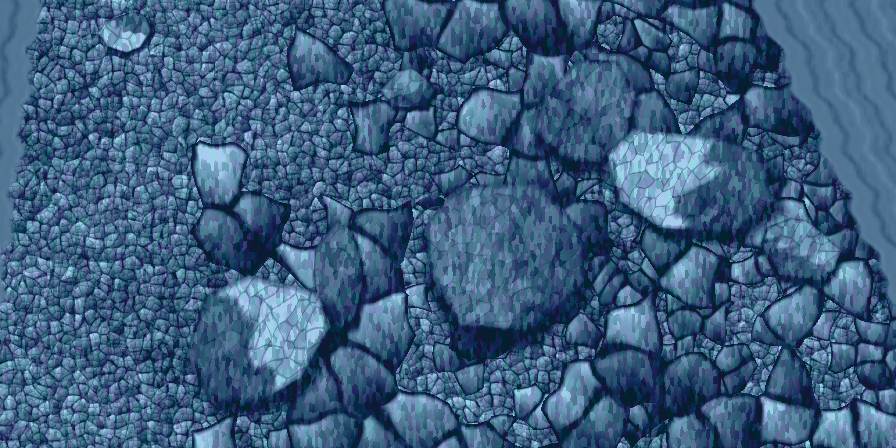
This texture is drawn by a WebGL 1 fragment shader. Its source:

```glsl
precision highp float;
// Draws a conveyor belt heaped with blue-grey gravel, broken stones and a few glossy boulders.
uniform vec2 u_resolution;

float hash(vec2 p) {
  vec3 q = fract(vec3(p.xyx) * vec3(0.1031, 0.1030, 0.0973));
  q += dot(q, q.yzx + 33.33);
  return fract((q.x + q.y) * q.z);
}

mat2 turn(float a) {
  return mat2(cos(a), sin(a), -sin(a), cos(a));
}

// Cellular noise: xy = way to the cell centre, z = gap to the next cell, w = cell id
vec4 cells(vec2 p, float size) {
  vec2 q = p / size;
  vec2 base = floor(q);
  vec2 toCentre = vec2(0.0);
  float nearest = 9.0, second = 9.0, id = 0.0;
  for (int j = -1; j <= 1; j++) {
    for (int i = -1; i <= 1; i++) {
      vec2 cell = base + vec2(float(i), float(j));
      vec2 jitter = vec2(hash(cell + 7.3), hash(cell + 51.7));
      vec2 d = cell + 0.1 + 0.8 * jitter - q;
      float dist = length(d);
      if (dist < nearest) {
        second = nearest;
        nearest = dist;
        toCentre = d;
        id = hash(cell + 113.1);
      } else {
        second = min(second, dist);
      }
    }
  }
  return vec4(toCentre, second - nearest, id);
}

// Uneven ground, so that cell borders are not ruler straight
vec2 warp(vec2 p) {
  return p + 0.006 * vec2(sin(p.y * 47.0 + 2.0 * sin(p.x * 31.0)), sin(p.x * 53.0 + p.y * 19.0));
}

// Stone lit from the upper left, with a dark crevice round it
float stoneTone(vec4 stone, float base) {
  float facing = dot(stone.xy, vec2(0.2, -0.38));
  float lit = base + 0.38 * (stone.w - 0.5) + facing;
  return mix(0.1, lit, smoothstep(0.0, 0.24, stone.z));
}

// Scattered stones over the gravel, more of them towards the right
float addStones(float tone, vec2 p, float size, float density) {
  vec4 stone = cells(warp(p), size);
  vec2 centre = p + stone.xy * size;
  float chance = density * smoothstep(0.5, 1.45, centre.x + 0.25 * (0.5 - centre.y));
  float pick = hash(vec2(stone.w * 91.0, size * 300.0));
  float present = step(pick, chance);
  float body = smoothstep(0.04, 0.12, stone.z);
  float facet = 0.08 * sin(stone.w * 40.0 + dot(stone.xy, vec2(5.0, 3.0)));
  float shade = stoneTone(stone, 0.41) + facet;
  return mix(tone, mix(0.08, shade, body), present);
}

// Convex outline cut by planes at uneven distances
float outline(vec2 q, float seed) {
  float d = -1.0;
  for (int i = 0; i < 8; i++) {
    float k = float(i);
    float a = (k + 0.6 * hash(vec2(k, seed))) * 0.785;
    d = max(d, dot(q, vec2(cos(a), sin(a))) - 0.8 - 0.2 * hash(vec2(seed, k + 9.0)));
  }
  return d;
}

// Boulder with a shadow, a dull side and a glossy side facing litAngle
float addBoulder(float tone, vec2 p, vec2 centre, vec2 radius, float tilt, float litAngle, float gloss) {
  float seed = centre.x * 37.0;
  vec2 q = turn(-tilt) * (p - centre) / radius;
  float shadow = outline(q + vec2(-0.07, 0.16), seed);
  tone *= mix(0.2, 1.0, smoothstep(-0.06, 0.16, shadow));
  float wobble = 0.12 * sin(q.y * 6.0 + seed) + 0.07 * sin(q.x * 13.0 - q.y * 9.0);
  float side = dot(q, vec2(cos(litAngle), sin(litAngle))) + wobble;
  float lit = smoothstep(-0.16, 0.0, side);
  vec4 chip = cells(turn(0.5) * warp(p) * vec2(1.0, 0.55), 0.026);
  float crack = 1.0 - smoothstep(0.0, 0.16, chip.z);
  float face = mix(0.36 + 0.06 * q.y, 0.42 + gloss, lit);
  face += 0.16 * (chip.w - 0.5) - crack * (0.05 + 0.45 * gloss * lit);
  float d = outline(q, seed);
  face *= mix(0.6, 1.0, smoothstep(0.0, 0.1, -d));
  return mix(tone, face, 1.0 - smoothstep(-0.025, 0.025, d));
}

// Tone to colour, from deep crevice to icy glint
vec3 palette(float t) {
  vec3 c = mix(vec3(0.03, 0.11, 0.19), vec3(0.06, 0.15, 0.33), smoothstep(0.04, 0.16, t));
  c = mix(c, vec3(0.18, 0.32, 0.45), smoothstep(0.14, 0.33, t));
  c = mix(c, vec3(0.32, 0.46, 0.58), smoothstep(0.33, 0.5, t));
  c = mix(c, vec3(0.45, 0.61, 0.75), smoothstep(0.5, 0.68, t));
  return mix(c, vec3(0.63, 0.82, 0.92), smoothstep(0.68, 0.88, t));
}

void main() {
  vec2 p = gl_FragCoord.xy / u_resolution.y;
  // Gravel and stones
  float tone = stoneTone(cells(warp(p), 0.028), 0.5);
  tone = mix(tone, stoneTone(cells(p + 3.0, 0.015), 0.52), 0.35);
  tone += 0.04 * sin(p.x * 7.0 + 2.0 * sin(p.y * 6.0));
  tone = addStones(tone, p, 0.06, 0.6);
  tone = addStones(tone, p + 0.37, 0.115, 0.5);
  // Boulders
  tone = addBoulder(tone, p, vec2(0.284, 0.93), vec2(0.06, 0.044), 0.2, 4.0, 0.34);
  tone = addBoulder(tone, p, vec2(0.91, 0.8), vec2(0.06, 0.045), 0.0, 2.0, 0.12);
  tone = addBoulder(tone, p, vec2(0.755, 0.39), vec2(0.056, 0.12), 0.1, 2.5, 0.03);
  tone = addBoulder(tone, p, vec2(1.315, 0.758), vec2(0.11, 0.13), -0.3, 1.2, 0.02);
  tone = addBoulder(tone, p, vec2(1.784, 0.445), vec2(0.09, 0.07), -0.4, 1.5, 0.24);
  tone = addBoulder(tone, p, vec2(1.536, 0.596), vec2(0.205, 0.12), -0.15, 2.9, 0.38);
  tone = addBoulder(tone, p, vec2(1.133, 0.44), vec2(0.18, 0.185), -0.3, 3.6, 0.08);
  tone = addBoulder(tone, p, vec2(0.573, 0.24), vec2(0.165, 0.15), 0.3, 0.1, 0.36);
  // Bare belt along both sides
  float ragged = 0.008 * sin(p.y * 41.0) + 0.005 * sin(p.y * 97.0);
  float left = 0.132 * (p.y - 0.32) - p.x + ragged;
  float right = p.x - 1.68 - 0.47 * (1.0 - p.y) + ragged;
  float edge = max(left, right);
  float belt = smoothstep(-0.008, 0.012, edge);
  float beltTone = 0.48 + 0.05 * sin(edge * 75.0) + 0.03 * sin(edge * 190.0);
  tone *= 1.0 - 0.4 * smoothstep(-0.05, 0.0, right);
  tone = mix(tone, beltTone, belt);
  // Upright streaky grain with faint colour fringes
  vec4 grain = cells(p * vec2(1.0, 0.4), 0.008);
  float strength = mix(1.0, 0.15, belt);
  vec3 color = palette(tone + 0.26 * strength * (grain.w - 0.5));
  float fringe = hash(vec2(grain.w * 73.0, 5.0)) - 0.5;
  color += strength * fringe * vec3(0.09, -0.06, 0.04);
  gl_FragColor = vec4(clamp(color, 0.0, 1.0), 1.0);
}
```
